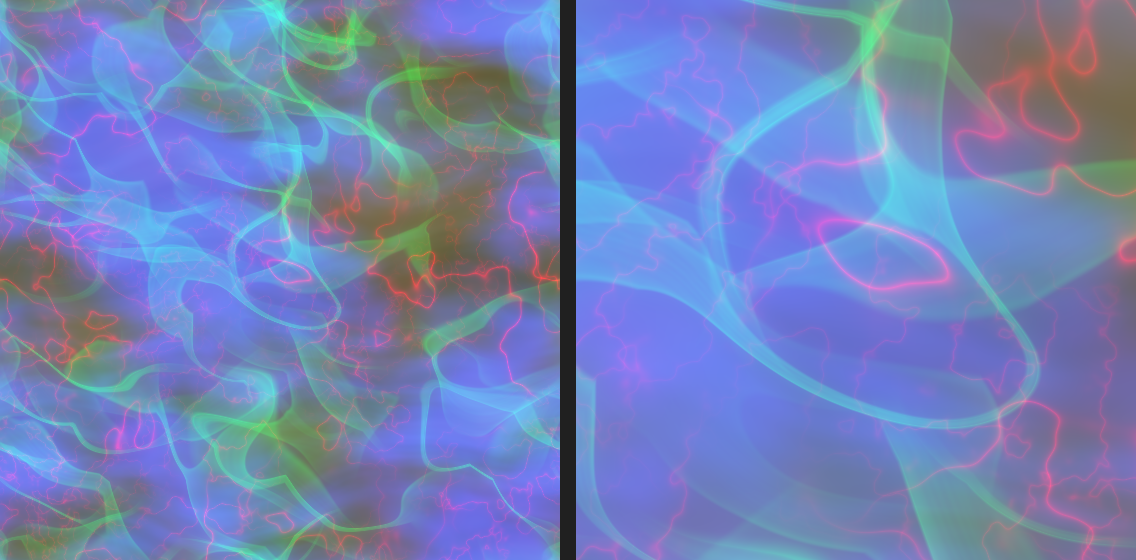
Left, the full canvas; right, a detail of the centre.
Give the GLSL for this texture, as a Shadertoy shader.

```glsl
vec2 gradient(vec2 cell, vec2 period, float seed) {
    uvec2 c = uvec2(mod(cell + 0.5, period));
    uint h = c.x * 15973u + c.y * 51749u + uint(seed) * 79193u + 977u;
    h = (h ^ (h >> 15)) * 2246822519u;
    h = (h ^ (h >> 13)) * 3266489917u;
    float angle = 6.2832 * float(h >> 16) / 65536.0;
    return vec2(cos(angle), sin(angle));
}

// Gradient noise over the unit tile, wrapping after a whole number of cells
float noise(vec2 uv, vec2 period, float seed) {
    vec2 p = uv * period, i = floor(p), f = p - i;
    vec2 u = f * f * f * (f * (f * 6.0 - 15.0) + 10.0);
    vec2 e = vec2(1, 0);
    float a = dot(gradient(i, period, seed), f);
    float b = dot(gradient(i + e.xy, period, seed), f - e.xy);
    float c = dot(gradient(i + e.yx, period, seed), f - e.yx);
    float d = dot(gradient(i + e.xx, period, seed), f - e.xx);
    return mix(mix(a, b, u.x), mix(c, d, u.x), u.y);
}

float fbm(vec2 uv, vec2 period, float seed) {
    float sum = 0.0, amp = 1.0;
    for (int i = 0; i < 4; i++) {
        sum += amp * noise(uv, period, seed + float(i));
        period *= 2.0;
        amp *= 0.48;
    }
    return sum;
}

// Translucent folded ribbon: pale inside, bright rims, brightest where pinched
float veil(vec2 uv, float seed) {
    vec2 fold = vec2(abs(noise(uv, vec2(4, 3), seed)), abs(noise(uv, vec2(3, 4), seed + 1.0)));
    vec2 p = uv + 0.16 * fold + 0.012 * noise(uv, vec2(9), seed + 2.0);
    bool slanted = mod(seed, 20.0) < 10.0;
    float n = slanted ? noise(vec2(p.x, p.x + 2.0 * p.y), vec2(2), seed + 3.0)
                      : noise(p, vec2(2, 3), seed + 3.0);
    float spread = smoothstep(-0.35, 0.45, noise(p, vec2(4), seed + 4.0));
    float width = 0.008 + 0.15 * spread * spread;
    float t = abs(n) / width;
    float inside = smoothstep(width + 0.009, width - 0.009, abs(n));
    float rim = pow(min(t, 1.0), 7.0) * (0.7 + 0.3 * sign(n));
    float fibres = 1.0 + 0.25 * noise(vec2(uv.x, n * 2.0), vec2(3, 32), seed + 5.0);
    float strength = 0.13 + 0.012 / (width + 0.018);
    float glow = 0.12 * exp(-abs(abs(n) - width) * 28.0);
    float presence = smoothstep(-0.12, 0.28, noise(uv, vec2(3), seed + 6.0));
    return presence * strength * (inside * (0.5 + 0.75 * rim) * fibres + glow);
}

// Thin branching filaments along the zero lines of noise
float veins(vec2 uv, float cells, float width, float seed) {
    float n = fbm(uv, vec2(cells), seed);
    float line = width / (width + abs(n));
    float presence = smoothstep(-0.08, 0.3, noise(uv, vec2(4, 3), seed + 7.0));
    return line * line * presence;
}

void mainImage(out vec4 fragColor, in vec2 fragCoord) {
    vec2 uv = fragCoord / iResolution.xy;
    vec2 drift = 0.05 * vec2(noise(uv, vec2(4), 201.0), noise(uv, vec2(4), 202.0));

    // Broad clouds and sideways wisps
    float cloud = fbm(uv + drift, vec2(2, 3), 210.0);
    float wisps = fbm(uv + 2.0 * drift, vec2(2, 9), 220.0);
    float haze = fbm(uv + drift, vec2(5, 7), 230.0);

    // Green veils
    float veils = 0.0;
    for (int i = 0; i < 7; i++) veils += veil(uv, 10.0 * float(i));

    // Red filaments, from long to fine
    float filaments = 0.50 * veins(uv + drift, 4.0, 0.022, 110.0)
                    + 0.38 * veins(uv + drift, 5.0, 0.022, 130.0)
                    + 0.28 * veins(uv, 10.0, 0.035, 150.0)
                    + 0.20 * veins(uv, 17.0, 0.05, 170.0);

    float red = 0.42 + 0.07 * haze + 0.04 * wisps + filaments - 0.10 * veils;
    float green = 0.435 + 0.08 * wisps + 0.07 * cloud - 0.12 * filaments;
    green += 0.72 * (1.0 - exp(-1.35 * veils));
    float blue = mix(0.27, 0.92, smoothstep(-0.5, 0.28, cloud + 0.22 * wisps + 0.10 * haze));
    blue += 0.06 * wisps + 0.06 * veils;

    fragColor = vec4(clamp(vec3(red, green, blue), 0.0, 1.0), 1.0);
}
```
